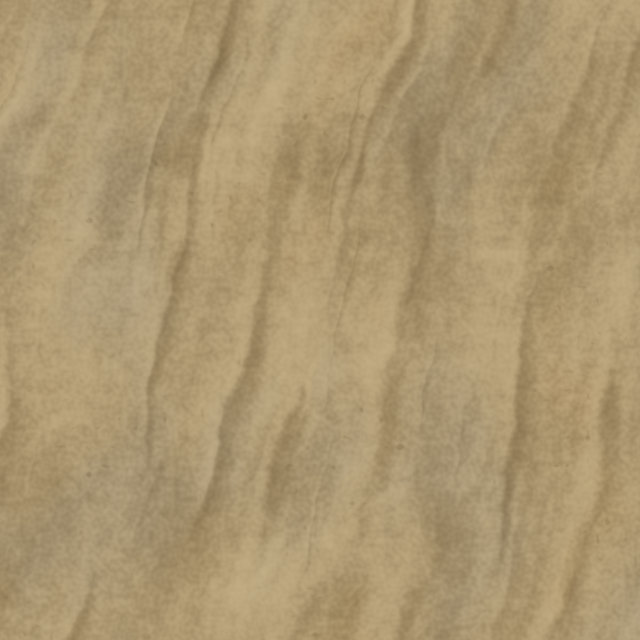
Reproduce this texture procedurally as a WebGL 2 fragment shader.

```glsl
#version 300 es
precision highp float;
// Weathered sandstone face with slanted creases, soft ripples and fine grain.

uniform vec2 u_resolution;
out vec4 fragColor;

const vec3 SAND = vec3(0.681, 0.600, 0.445);
const vec3 GREY_TINT = vec3(-0.014, -0.004, 0.020);
const vec3 RUST_TINT = vec3(0.014, -0.005, -0.016);
const vec3 SHADE_TINT = vec3(1.0, 1.0, 0.93);
const float SLANT = 0.25;

vec2 hash2(vec2 p) {
    vec3 h = fract(vec3(p.xyx) * vec3(0.1031, 0.1030, 0.0973));
    h += dot(h, h.yzx + 33.33);
    return fract((h.xx + h.yz) * h.zy);
}

vec2 gradientAt(vec2 cell) {
    float angle = 6.2832 * hash2(cell + 57.0).x;
    return vec2(cos(angle), sin(angle));
}

float gradientNoise(vec2 p) {
    vec2 i = floor(p);
    vec2 f = p - i;
    vec2 s = f * f * f * (f * (f * 6.0 - 15.0) + 10.0);
    vec2 e = vec2(1.0, 0.0);
    float low = mix(dot(gradientAt(i), f), dot(gradientAt(i + e.xy), f - e.xy), s.x);
    float high = mix(dot(gradientAt(i + e.yx), f - e.yx), dot(gradientAt(i + e.xx), f - e.xx), s.x);
    return mix(low, high, s.y);
}

float fbm(vec2 p) {
    float sum = 0.0;
    float amplitude = 0.5;
    for (int octave = 0; octave < 4; octave++) {
        sum += amplitude * gradientNoise(p);
        p = mat2(1.6, 1.2, -1.2, 1.6) * p + 7.3;
        amplitude *= 0.5;
    }
    return sum;
}

// Shear and bend the plane so that vertical lines become wandering creases.
vec2 bend(vec2 p) {
    float wide = gradientNoise(p * vec2(2.0, 2.2) + 3.0);
    float mid = gradientNoise(p * vec2(6.0, 7.0) + 19.0);
    float fine = gradientNoise(p * vec2(24.0, 28.0) + 41.0);
    return vec2(p.x - SLANT * p.y + 0.06 * wide + 0.022 * mid + 0.007 * fine, p.y);
}

// Scattered tapering creases: x is the shadow, y the lit lip on its left.
vec2 creases(vec2 p, vec2 grid, float maxWidth, float presence, float seed) {
    vec2 home = floor(p * grid);
    vec2 result = vec2(0.0);
    for (int j = -1; j <= 1; j++) {
        for (int i = -1; i <= 1; i++) {
            vec2 cell = home + vec2(i, j);
            vec2 place = hash2(cell + seed);
            vec2 size = hash2(cell + seed + 31.7);
            vec2 kind = hash2(cell + seed + 73.1);
            vec2 offset = p - (cell + place) / grid;
            float along = offset.y * grid.y / mix(0.4, 0.95, size.x);
            float taper = max(1.0 - along * along, 0.0);
            float across = offset.x / (maxWidth * mix(0.4, 1.0, size.y));
            float shadow = smoothstep(-0.35, 0.25, across)
                * (1.0 - smoothstep(0.1, 0.4 + 1.5 * taper, across));
            float lip = exp(-pow((across + 0.6) / 0.4, 2.0));
            float strength = step(kind.x, presence) * mix(0.5, 1.0, kind.y);
            result = max(result, strength * vec2(shadow * sqrt(taper), lip * taper));
        }
    }
    return result;
}

// Fine mottling at three sizes.
float grain(vec2 p) {
    return 0.040 * gradientNoise(p * 34.0 + 23.0) + 0.040 * gradientNoise(p * 62.0)
        + 0.054 * gradientNoise(p * 125.0 + 11.0);
}

// Sparse dark pits.
float pits(vec2 p) {
    float spots = smoothstep(0.34, 0.6, gradientNoise(p * 68.0 + 83.0));
    return spots * smoothstep(-0.1, 0.3, gradientNoise(p * 5.0 + 29.0));
}

// Short pale ledges lying across the creases.
float ledges(vec2 p) {
    float line = gradientNoise(p * vec2(5.0, 9.0) + 61.0);
    float patchMask = smoothstep(0.18, 0.45, gradientNoise(p * 6.0 + 47.0));
    return patchMask * exp(-pow(line / 0.09, 2.0));
}

void main() {
    vec2 uv = gl_FragCoord.xy / u_resolution.y;
    vec2 bent = bend(uv);

    // Broad relief, slanted hollows and stretched ripples
    float relief = 0.13 * fbm(uv * 3.5 + 5.0) + 0.09 * gradientNoise(bent * vec2(9.0, 2.8) + 53.0);
    float rippleMask = mix(0.35, 1.0, smoothstep(-0.3, 0.3, gradientNoise(uv * 3.2 + 71.0)));
    float ripples = 0.105 * gradientNoise(bent * vec2(20.0, 4.5) + 13.0)
        + 0.065 * gradientNoise(bent * vec2(44.0, 10.0) + 37.0);

    // Large and small creases
    vec2 large = creases(bent, vec2(6.0, 2.7), 0.032, 0.72, 4.0);
    vec2 small = creases(bent, vec2(13.0, 6.5), 0.015, 0.45, 120.0);
    float shadow = 0.125 * large.x + 0.075 * small.x * rippleMask;
    float lip = 0.032 * large.y + 0.018 * small.y;

    float tone = relief + ripples * rippleMask + grain(uv)
        + lip + 0.04 * ledges(uv) - min(shadow, 0.135) - 0.07 * pits(uv);
    // Keep deep shadows from going black and lit ridges from glaring
    tone = tone > 0.0 ? tone / (1.0 + 6.0 * tone) : tone / (1.0 - 1.5 * tone);

    // Grey and rust staining
    float stain = fbm(bent * vec2(4.5, 2.2) + 91.0);
    vec3 colour = SAND + SHADE_TINT * tone;
    colour += GREY_TINT * smoothstep(0.02, 0.32, stain);
    colour += RUST_TINT * smoothstep(0.04, 0.36, -stain);
    fragColor = vec4(clamp(colour, 0.0, 1.0), 1.0);
}
```
